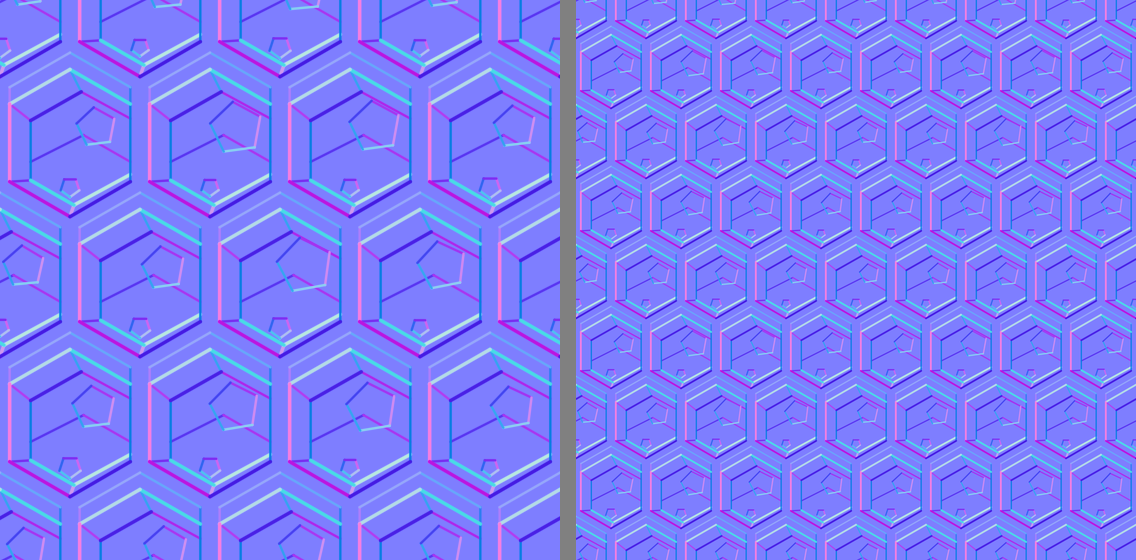
Left, the tile; right, the same tile 2 across and 2 down.
A Shadertoy shader for this texture map:

```glsl
const float CELLS = 4.0;            // repeats across and down
const float BOLD = 0.0125;          // half widths, in cells
const float FINE = 0.0085;
const float STEEP = 0.95;           // slope strengths
const float MEDIUM = 0.66;
const float SHALLOW = 0.38;
const vec3 FLAT_COLOR = vec3(0.495, 0.495, 1.0);
const float BLUE_LOSS = 0.14;

// Recessed hexagon
const float HALF_W = 0.431;
const float SHOULDER = 0.281;
const float FOOT = -0.274;
const float APEX = 0.528;
const float LIP_RISE = 0.12;

// Raised panel, cut off by the right wall
const vec2 PANEL_LOW = vec2(-0.281, -0.264);
const vec2 PANEL_HIGH = vec2(-0.281, 0.163);
const vec2 PANEL_TOP = vec2(0.08, 0.368);
const vec2 PANEL_RIGHT = vec2(HALF_W, 0.177);
const vec2 PANEL_BASE = vec2(0.028, -0.441);
const vec2 PANEL_END = vec2(HALF_W, -0.222);
const vec2 RIDGE_TOP = vec2(0.097, 0.059);
const float RIDGE_FOOT = -0.132;

// Pentagons
const vec2 LARGE_CENTER = vec2(0.172, 0.116);
const vec2 LARGE_RADIUS = vec2(0.14, 0.205);   // least, greatest
const float LARGE_ANGLE = 1.72;
const vec2 SMALL_CENTER = vec2(0.0, -0.314);
const vec2 SMALL_RADIUS = vec2(0.062, 0.08);
const float SMALL_ANGLE = 0.942;
const float DRIFT = 0.036;
const float TWIST = 0.12;
const float TAU = 6.28319;

float hash(vec2 p) {
    return fract(sin(dot(p, vec2(127.1, 311.7))) * 43758.5453);
}

// Bevel along a-b, facing the left of its direction
void crease(inout vec2 slope, vec2 p, vec2 a, vec2 b, float steep, float width) {
    vec2 ab = b - a;
    float t = clamp(dot(p - a, ab) / dot(ab, ab), 0.0, 1.0);
    float d = length(p - a - ab * t);
    float blur = 0.8 * CELLS / iResolution.y;
    float mask = 1.0 - smoothstep(width - blur, width + blur, d);
    slope = mix(slope, normalize(vec2(-ab.y, ab.x)) * steep, mask);
}

// Raised pentagon, walked clockwise
void pentagon(inout vec2 slope, vec2 p, float radius, float angle) {
    for (int i = 0; i < 5; i++) {
        float a = angle - TAU * float(i) / 5.0;
        float b = a - TAU / 5.0;
        crease(slope, p, radius * vec2(cos(a), sin(a)),
               radius * vec2(cos(b), sin(b)), MEDIUM, FINE);
    }
}

void hexTile(inout vec2 slope, vec2 p, vec2 id) {
    vec2 top = vec2(0.0, APEX);
    vec2 bottom = vec2(0.0, -0.524);
    vec2 rightHigh = vec2(HALF_W, SHOULDER);
    vec2 rightLow = vec2(HALF_W, FOOT);
    vec2 leftHigh = vec2(-HALF_W, SHOULDER);
    vec2 leftLow = vec2(-HALF_W, FOOT);
    vec2 lip = vec2(0.0, LIP_RISE);

    // Outer lip
    crease(slope, p, leftHigh + lip, leftHigh, SHALLOW, FINE);
    crease(slope, p, rightHigh, rightHigh + lip, MEDIUM, FINE);
    crease(slope, p, rightHigh + lip, top + lip, SHALLOW, FINE);
    crease(slope, p, top + lip, leftHigh + lip, SHALLOW, FINE);

    // Ridge and corner joints
    vec2 ridgeLeft = vec2(PANEL_LOW.x, RIDGE_FOOT);
    crease(slope, p, ridgeLeft, RIDGE_TOP, MEDIUM, FINE);
    crease(slope, p, RIDGE_TOP, vec2(HALF_W, RIDGE_FOOT), MEDIUM, FINE);
    crease(slope, p, PANEL_TOP, top, MEDIUM, FINE);
    crease(slope, p, leftHigh, PANEL_HIGH, MEDIUM, FINE);
    crease(slope, p, leftLow, PANEL_LOW, MEDIUM, FINE);
    crease(slope, p, PANEL_BASE, bottom, MEDIUM, BOLD);

    // Panel
    crease(slope, p, PANEL_TOP, PANEL_RIGHT, 0.8, FINE);
    crease(slope, p, PANEL_LOW, PANEL_HIGH, STEEP, FINE);
    crease(slope, p, PANEL_HIGH, PANEL_TOP, 0.85, BOLD);
    crease(slope, p, PANEL_END, PANEL_BASE, STEEP, BOLD);
    crease(slope, p, PANEL_BASE, PANEL_LOW, 0.85, BOLD);

    // Recess walls
    crease(slope, p, rightLow, rightHigh, STEEP, FINE);
    crease(slope, p, rightHigh, top, 0.85, BOLD);
    crease(slope, p, top, leftHigh, 0.85, BOLD);
    crease(slope, p, leftHigh, leftLow, STEEP, BOLD);
    crease(slope, p, leftLow, bottom, STEEP, BOLD);
    crease(slope, p, bottom, rightLow, 0.9, BOLD);

    // Pentagons vary from cell to cell
    vec2 shift = DRIFT * (vec2(hash(id + 3.1), hash(id + 7.7)) - 0.5);
    float turn = TWIST * (hash(id + 5.3) - 0.5);
    pentagon(slope, p - LARGE_CENTER - shift,
             mix(LARGE_RADIUS.x, LARGE_RADIUS.y, hash(id)), LARGE_ANGLE + turn);
    pentagon(slope, p - SMALL_CENTER,
             mix(SMALL_RADIUS.x, SMALL_RADIUS.y, hash(id + 9.2)), SMALL_ANGLE);
}

void mainImage(out vec4 fragColor, in vec2 fragCoord) {
    vec2 uv = fragCoord / iResolution.xy * CELLS + vec2(0.0, 0.024);
    vec2 slope = vec2(0.0);
    // Staggered rows overlap, so visit the one below and the one above
    for (int i = 0; i < 2; i++) {
        float row = floor(uv.y) + float(i);
        float stagger = 0.5 * mod(row, 2.0);
        float column = floor(uv.x - stagger + 0.5);
        vec2 center = vec2(column + stagger, row);
        hexTile(slope, uv - center, mod(vec2(column, row), CELLS));
    }
    // Slope to normal-map colour, green pointing down
    vec3 color = FLAT_COLOR + vec3(0.5 * slope.x, -0.5 * slope.y, -BLUE_LOSS * dot(slope, slope));
    fragColor = vec4(clamp(color, 0.0, 1.0), 1.0);
}
```
